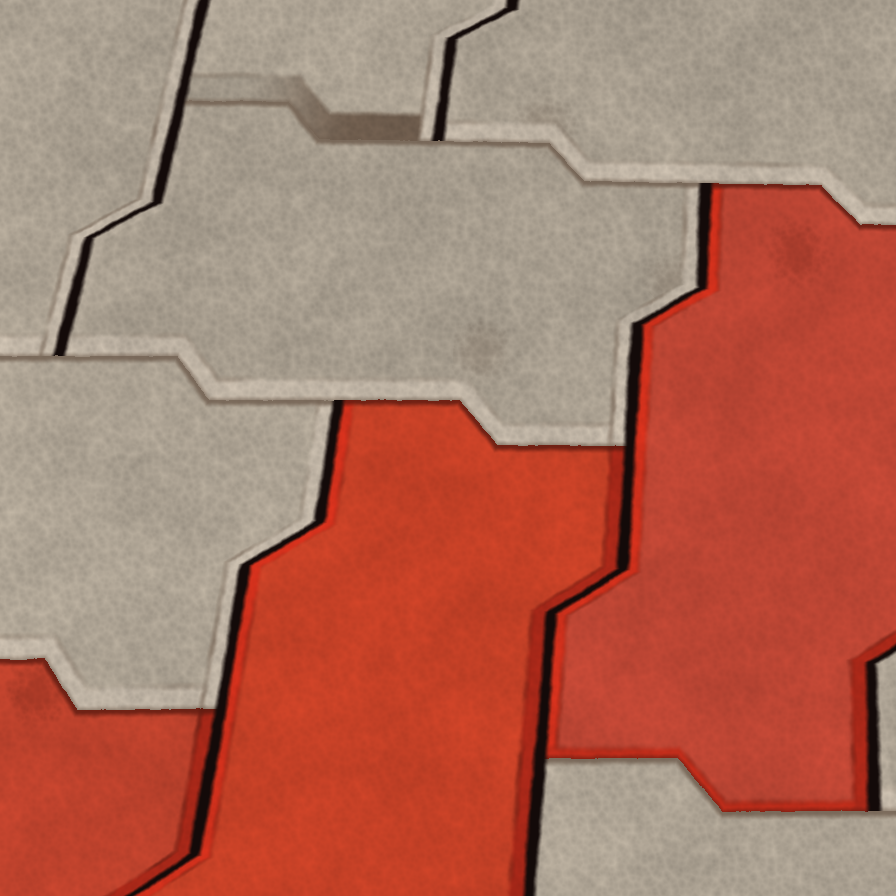
This texture is drawn by a three.js fragment shader. Its source:

```glsl
// Interlocking zigzag paving blocks in grey and red, laid in herringbone and seen at a slant.
varying vec2 vUv;

// Perspective grid: origin, step along a row, step down a column, depth
const vec2 ORIGIN = vec2(0.189, 0.111);
const vec2 ACROSS = vec2(0.2995, 0.047);
const vec2 DOWN = vec2(-0.141, 0.2535);
const float DEPTH = -0.08;
const float SPREAD = 0.022;
const vec2 KINK = vec2(0.09, 0.065);

// Widths in canvas units
const float SOFT = 0.0034;
const float GAP_LEFT = 0.0052;
const float GAP_RIGHT = 0.0072;
const float BEVEL_LEFT = 0.016;
const float BEVEL_RIGHT = 0.022;
const float BEVEL_FRONT = 0.021;
const float SHADOW_BACK = 0.005;

// Strength of the surface wear
const float GRAIN = 0.085;
const float CLOUD = 0.055;
const float CHIP = 0.0011;

const vec3 GREY = vec3(0.67, 0.63, 0.57);
const vec3 GREY_BEVEL = vec3(0.75, 0.705, 0.645);
const vec3 GREY_DARK = vec3(0.43, 0.36, 0.30);
const vec3 RED_WARM = vec3(0.77, 0.252, 0.15);
const vec3 RED_DULL = vec3(0.745, 0.275, 0.205);
const vec3 RED_LIT = vec3(0.82, 0.19, 0.11);
const vec3 RED_SIDE = vec3(0.66, 0.155, 0.095);
const vec3 RED_DARK = vec3(0.36, 0.10, 0.06);
const vec3 JOINT = vec3(0.075, 0.04, 0.035);

float hash(vec2 p) {
  return fract(sin(dot(p, vec2(127.1, 311.7))) * 43758.5);
}

// Cellular noise: distance to the nearest seed, and its random value
vec2 cellular(vec2 p) {
  vec2 base = floor(p);
  vec2 best = vec2(9.0, 0.0);
  for (int y = -1; y <= 1; y++) {
    for (int x = -1; x <= 1; x++) {
      vec2 c = base + vec2(float(x), float(y));
      float d = length(c + vec2(hash(c), hash(c + 37.0)) - p);
      if (d < best.x) best = vec2(d, hash(c + 71.0));
    }
  }
  return best;
}

float mottle(vec2 p) {
  float sum = 0.0, amp = 0.5;
  for (int i = 0; i < 4; i++) {
    sum += amp * sin(p.x + 1.7 * sin(p.y)) * sin(p.y + 1.3 * sin(p.x * 0.8));
    p = mat2(1.5, 1.1, -1.1, 1.5) * p + 2.3;
    amp *= 0.65;
  }
  return sum;
}

// Signed place within one block side, zero at the middle of its kink
float along(float t) {
  return fract(t + 0.015) - 0.5;
}

// Zigzag of one block side, zero at the grid corners
float zigzag(float t) {
  float d = along(t);
  return -sign(d) * min(abs(d) / 0.085, (0.5 - abs(d)) / 0.415);
}

// 1 within a width of an edge, 0 beyond
float band(float d, float width) {
  return 1.0 - smoothstep(width - SOFT, width + SOFT, d);
}

float crease(float d, float at) {
  return 1.0 - smoothstep(0.0, 1.6 * SOFT, abs(d - at));
}

// Canvas to grid, undoing the perspective
vec2 toGrid(vec2 p) {
  vec2 q = p - ORIGIN;
  vec2 v = DOWN - DEPTH * p;
  vec2 g = vec2(q.x * v.y - q.y * v.x, ACROSS.x * q.y - ACROSS.y * q.x)
    / (ACROSS.x * v.y - ACROSS.y * v.x);
  g.x -= SPREAD * (g.x - 1.0) * (g.x - 2.0);
  return g;
}

void main() {
  vec2 p = vec2(vUv.x, 1.0 - vUv.y);
  vec2 g = toGrid(p + CHIP * vec2(mottle(p * 90.0), mottle(p * 90.0 + 7.0)));
  vec2 w = g + KINK * vec2(-zigzag(g.y), zigzag(g.x));
  vec2 cell = floor(w), f = w - cell;

  // Herringbone: two cells across, then two cells down
  float diagonal = cell.x + cell.y;
  float k = mod(diagonal, 4.0);
  bool upright = k > 1.5;
  bool red = upright && mod(diagonal, 8.0) < 3.5;
  vec2 block = cell - vec2(k == 1.0, k == 3.0);

  // Distances to the four sides, skipping the one inside the block
  vec2 unit = vec2(0.295, 0.265) / (1.0 + DEPTH * g.y);
  float left = (f.x + float(k == 1.0)) * unit.x;
  float right = (1.0 - f.x + float(k == 0.0)) * unit.x;
  float back = (f.y + float(k == 3.0)) * unit.y;
  float front = (1.0 - f.y + float(k == 2.0)) * unit.y;

  // Face with block tone, cloudy wear, streaked grain and a few stains
  float cloud = mottle(p * 19.0);
  float warmth = max(mod(block.x, 2.0), 0.5 * step(block.x, 0.5));
  vec3 face = red ? mix(RED_DULL, RED_WARM, warmth) : GREY;
  vec3 dark = red ? RED_DARK : GREY_DARK;
  vec2 slant = mat2(0.9, 0.4, -0.4, 0.9) * p;
  float grain = cellular(p * 140.0).x + cellular(slant * vec2(95.0, 60.0)).x - 0.95;
  grain += 0.35 * mottle(p * 110.0);
  float wear = CLOUD * cloud + (red ? 0.6 : 1.0) * GRAIN * grain;
  vec3 color = face * (1.0 + wear + 0.04 * (hash(block) - 0.5));
  vec2 stain = cellular(p * 6.0 + 3.0);
  float spot = step(0.84, stain.y) * (1.0 - smoothstep(0.04, 0.24, stain.x + 0.06 * grain));
  color = mix(color, dark, 0.22 * spot);

  // Bevels: front, right and left, each with a worn inner crease
  bool raised = upright && !red && block.x > -0.5;
  float frontWidth = raised ? 0.029 : (red ? 0.009 : BEVEL_FRONT);
  vec3 frontColor = red ? mix(RED_LIT, RED_SIDE, 0.4) : GREY_BEVEL;
  if (raised) frontColor = mix(GREY * 0.95, GREY_DARK, smoothstep(0.2, 0.7, f.x));
  vec3 rightColor = red ? RED_SIDE : GREY_BEVEL;
  vec3 leftColor = red ? RED_LIT : mix(GREY, GREY_BEVEL, 0.3);
  float rough = 1.0 + wear;
  float worn = clamp(0.6 + 0.9 * mottle(p * 31.0 + 5.0), 0.0, 1.2);
  color = mix(color, leftColor * rough, band(left, BEVEL_LEFT));
  color = mix(color, dark, (red ? 0.3 : 0.0) * worn * crease(left, BEVEL_LEFT));
  color = mix(color, frontColor * rough, band(front, frontWidth));
  color = mix(color, dark, 0.25 * worn * crease(front, frontWidth));
  color = mix(color, rightColor * rough, band(right, BEVEL_RIGHT));
  color = mix(color, dark, 0.5 * worn * crease(right, BEVEL_RIGHT));

  // Shadow under the block behind, and thin cross joints
  color = mix(color, dark, 0.8 * band(back, SHADOW_BACK));
  color = mix(color, dark, 0.6 * band(front, 0.002));

  // Open black gaps, narrower where the sides turn
  float turn = 1.0 - smoothstep(0.06, 0.11, abs(along(g.y)));
  float open = (1.0 - 0.25 * turn) * (1.0 + 0.12 * sin(g.y * 9.0 + cell.x));
  float gap = max(band(left, GAP_LEFT * open), band(right, GAP_RIGHT * open));
  color = mix(color, JOINT, gap);
  gl_FragColor = vec4(color, 1.0);
}
```
